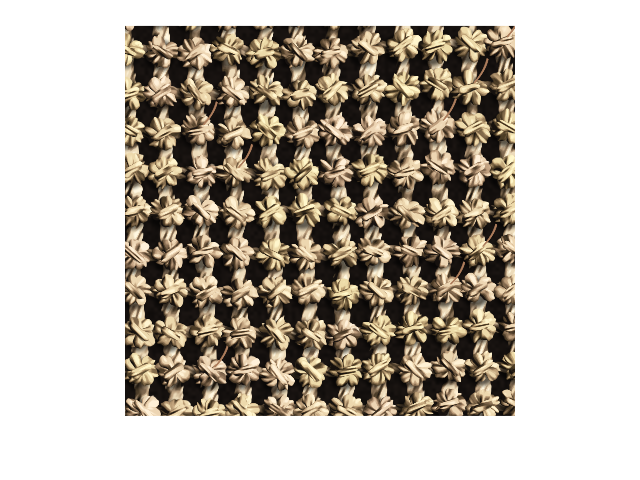
Write a WebGL 1 fragment shader that draws this texture.

```glsl
precision highp float;
// Square panel of knotted straw netting on white: frayed knots on a slightly
// warped grid, joined by twisted upright cords and dim cross cords. Every part
// is a fibrous capsule, lit from the upper right and coloured by one ramp.

uniform vec2 u_resolution;

const vec2 PANEL_CORNER = vec2(0.2604, 0.1337); // in canvas heights
const float PANEL_SIZE = 0.8125;
const vec2 SPACING = vec2(0.0880, 0.1028);      // knot pitch in panel widths
const vec2 CELL = vec2(1.0, 1.168);             // cell shape, width = 1
const vec2 SUN = vec2(0.8, 0.6);
const vec3 HOLE = vec3(0.085, 0.067, 0.058);

float hash(vec2 p) {
  vec3 q = fract(p.xyx * 0.1031);
  q += dot(q, q.yzx + 33.33);
  return fract((q.x + q.y) * q.z);
}

float noise(vec2 p) {
  vec2 i = floor(p), f = fract(p);
  f = f * f * (3.0 - 2.0 * f);
  return mix(mix(hash(i), hash(i + vec2(1.0, 0.0)), f.x),
             mix(hash(i + vec2(0.0, 1.0)), hash(i + 1.0), f.x), f.y);
}

// Straw colours from deep shade to sunlit cream
vec3 strawRamp(float light) {
  vec3 c = mix(HOLE, vec3(0.30, 0.24, 0.16), smoothstep(0.0, 0.20, light));
  c = mix(c, vec3(0.51, 0.42, 0.32), smoothstep(0.22, 0.40, light));
  c = mix(c, vec3(0.75, 0.64, 0.51), smoothstep(0.40, 0.56, light));
  c = mix(c, vec3(0.93, 0.86, 0.73), smoothstep(0.56, 0.72, light));
  return mix(c, vec3(1.0, 0.97, 0.88), smoothstep(0.85, 1.1, light));
}

// Fibrous capsule from a to b: x = coverage, y = light
vec2 strand(vec2 p, vec2 a, vec2 b, float width, float flare, float twist,
            float seed, float aa) {
  float len = length(b - a);
  vec2 along = (b - a) / len, across = vec2(-along.y, along.x);
  float t = dot(p - a, along), s = dot(p - a, across);
  float w = width * (1.0 + flare * (clamp(t / len, 0.0, 1.0) - 0.5));
  float fibre = noise(vec2(2.6 * s / w + twist * t, 3.5 * t) + seed * 91.0);
  float past = t - clamp(t, 0.0, len);
  float d = length(vec2(s, past)) - w * (0.72 + 0.5 * fibre);
  vec2 normal = (across * s + along * past) / w;
  float light = 0.60 + 0.26 * dot(normal, SUN) - 0.30 * dot(normal, normal)
              + 1.15 * (fibre - 0.5);
  return vec2(1.0 - smoothstep(-aa, aa, d), light);
}

vec2 knotCentre(vec2 id) {
  vec2 jitter = vec2(hash(id + 3.7), hash(id + 17.3)) - 0.5;
  return (id + 0.13 * jitter) * CELL;
}

// Lays the two cords that leave a knot to the right and upward
vec3 layCords(vec3 col, vec2 p, vec2 id, float aa) {
  vec2 a = knotCentre(id);
  float seed = hash(id + 41.0);
  vec2 side = strand(p, a, knotCentre(id + vec2(1.0, 0.0)), 0.17, 0.0, 7.0, seed, aa);
  col = mix(col, strawRamp(side.y * 0.6), side.x);
  vec2 up = strand(p, a, knotCentre(id + vec2(0.0, 1.0)), 0.23, 0.0, 5.0, seed + 1.0, aa);
  return mix(col, strawRamp(up.y + 0.04), up.x);
}

// Lays a knot: a ring of flared tufts under a slanting wrap
vec3 layKnot(vec3 col, vec2 p, vec2 id, float aa) {
  vec2 d = p - knotCentre(id);
  float seed = hash(id + 71.0);
  float knotLight = 0.34 * dot(d, SUN) + 0.10 * (seed - 0.5);
  vec3 tint = mix(vec3(1.0, 0.97, 0.97), vec3(1.0, 1.0, 0.90), hash(id + 5.1));
  for (int k = 0; k < 7; k++) {
    float n = float(k), vary = hash(id * 7.0 + n);
    float angle = 0.8976 * (n * 3.0 + 0.8 * vary) + seed;
    vec2 tip = vec2(cos(angle), 0.86 * sin(angle)) * (0.28 + 0.08 * vary);
    vec2 tuft = strand(d, tip * 0.2, tip, 0.155, 0.6, 2.0, vary + n, aa);
    col = mix(col, strawRamp(tuft.y + knotLight) * tint, tuft.x);
  }
  vec2 reach = vec2(0.17, 0.05 + 0.13 * seed);
  reach.x *= hash(id + 9.0) < 0.35 ? -1.0 : 1.0;
  vec2 wrap = strand(d, -reach, reach, 0.13, 0.0, 3.0, seed + 8.0, aa);
  return mix(col, strawRamp(wrap.y + knotLight + 0.04) * tint, wrap.x);
}

// Lays a thin loose fibre beside a few knots
vec3 layStray(vec3 col, vec2 p, vec2 id, float aa) {
  float present = step(0.95, hash(id + 101.0));
  vec2 d = p - knotCentre(id) - vec2(0.42, 0.48);
  d.x += 0.5 * d.y * d.y;
  vec2 stray = strand(d, vec2(-0.2, -0.32), vec2(0.2, 0.32), 0.028, 0.0, 0.0, 2.0, aa);
  return mix(col, vec3(0.68, 0.49, 0.36), stray.x * present);
}

void main() {
  vec2 q = (gl_FragCoord.xy / u_resolution.y - PANEL_CORNER) / PANEL_SIZE;
  float pixel = 1.0 / (u_resolution.y * PANEL_SIZE);
  float aa = 0.6 * pixel / SPACING.x;

  // Columns lean; rows rise to the right, away from mid height
  float rise = 0.045 * smoothstep(0.55, 0.85, q.x) * abs(q.y - 0.5);
  vec2 grid = (q - vec2(0.021 - 0.04 * (q.y - 0.52), 0.0085 + rise)) / SPACING;
  vec2 p = grid * CELL, base = floor(grid);

  // Cords, then the shade the knots cast down and left
  vec3 col = HOLE * (0.75 + 0.5 * noise(p * 9.0));
  float shade = 1.0;
  for (int k = 0; k < 4; k++) {
    vec2 id = base + vec2(mod(float(k), 2.0), floor(float(k) * 0.5));
    col = layCords(col, p, id, aa);
    shade *= mix(0.4, 1.0, smoothstep(0.34, 0.56, length(p - knotCentre(id) + 0.09)));
  }
  col *= shade;
  for (int k = 0; k < 4; k++) {
    vec2 id = base + vec2(mod(float(k), 2.0), floor(float(k) * 0.5));
    col = layKnot(col, p, id, aa);
    col = layStray(col, p, id, aa);
  }

  // White margin around the panel
  vec2 edge = abs(q - 0.5) - 0.5;
  float outside = smoothstep(-0.5 * pixel, 0.5 * pixel, max(edge.x, edge.y));
  gl_FragColor = vec4(mix(col, vec3(1.0), outside), 1.0);
}
```
